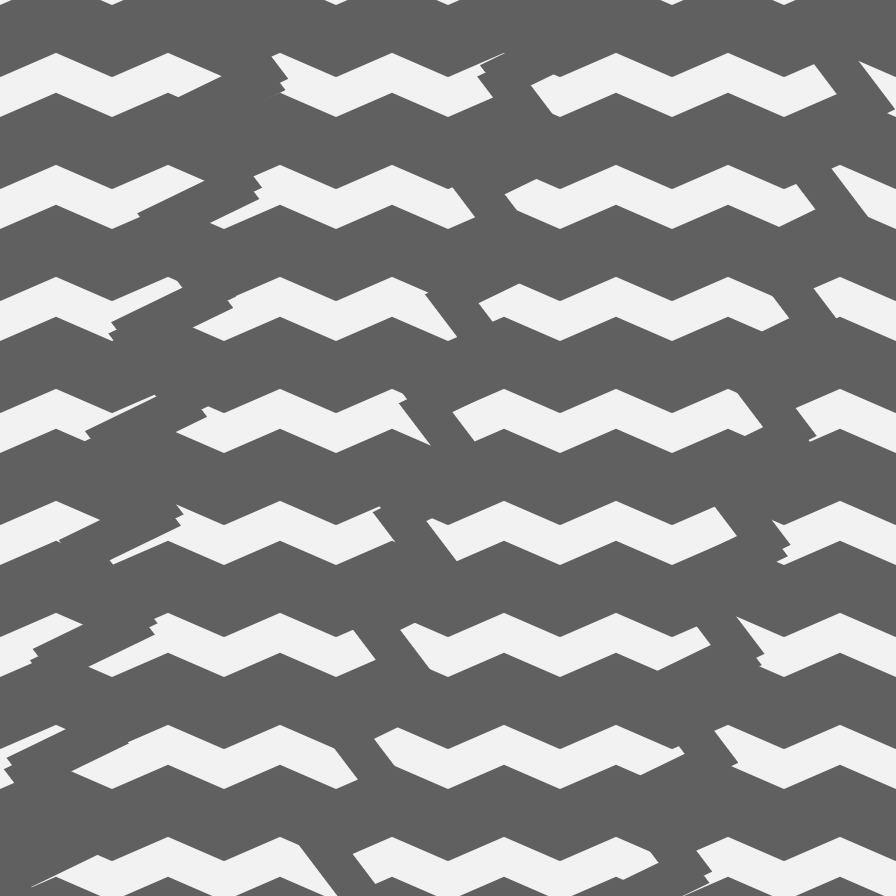
Reproduce this pattern procedurally as a three.js fragment shader.

```glsl
// Eight rows of pale zigzag bands on grey, cut by three slanted, notched gaps.
varying vec2 vUv;

// Distance to the nearest whole number: a triangle wave from 0 to 0.5
float triangle(float x) {
  return abs(fract(x + 0.5) - 0.5);
}

// One broad tooth per unit, with a small notch between neighbours
float notchedTooth(float x) {
  return 1.22 * (0.448 - abs(triangle(x) - 0.448));
}

// Antialiased coverage of the positive side of a signed distance
float coverage(float d, float pixel) {
  return clamp(d / pixel + 0.5, 0.0, 1.0);
}

void main() {
  // Eight zigzag periods across and down
  vec2 p = vUv * 8.0;
  float pixel = max(fwidth(p.x), 1e-5);

  // Horizontal zigzag bands
  float centre = 0.133 + 0.434 * triangle(p.x);
  float band = 0.917 * (0.178 - triangle(p.y - centre));

  // Axes tilted by 13.5 degrees: across and along the gaps
  float across = mod(dot(p, vec2(0.9724, -0.2334)) + 1.867, 8.0 / 3.0);
  float along = dot(p, vec2(0.2334, 0.9724));

  // Each gap lies between two toothed edges that point opposite ways
  float leftEdge = 2.182 - notchedTooth(along - 0.661);
  float rightEdge = 2.120 + notchedTooth(along - 0.144);
  float gap = 0.634 * min(across - leftEdge, rightEdge - across);

  float ink = coverage(band, pixel) * (1.0 - coverage(gap, pixel));
  gl_FragColor = vec4(mix(vec3(0.376), vec3(0.949), ink), 1.0);
}
```
